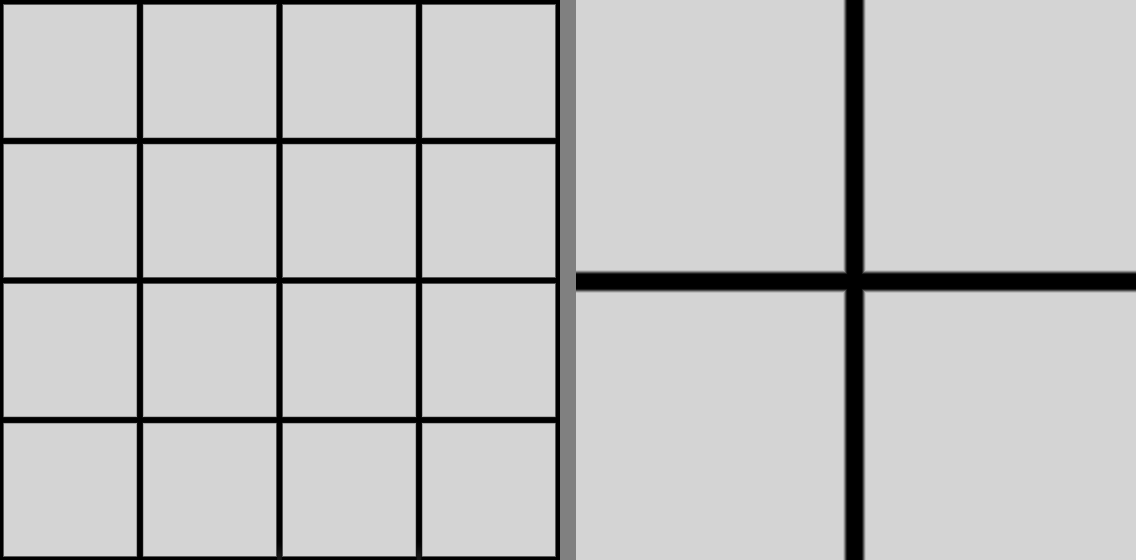
Left: the whole. Right: its middle third, enlarged.
This pattern is drawn by a Shadertoy shader. Its source:

```glsl
// Four by four pale grey square tiles divided by straight black lines.
// Distance to the nearest line of a repeated grid gives a soft-edged mask;
// two inner vertical lines fade slightly to charcoal at their lower ends.

// Distance on each axis to the nearest grid line, in canvas units
vec2 gridDistance(vec2 p, float spacing) {
    return abs(fract(p / spacing + 0.5) - 0.5) * spacing;
}

void mainImage(out vec4 fragColor, in vec2 fragCoord) {
    vec2 uv = fragCoord / iResolution.xy;
    float spacing = 0.24915;
    vec2 p = uv - 0.0008;
    vec2 lineDist = gridDistance(p, spacing);

    // Tile mask with softened edges
    float soft = max(0.0016, 0.75 / min(iResolution.x, iResolution.y));
    float tile = smoothstep(-soft, soft, min(lineDist.x, lineDist.y) - 0.0056);

    // Faint wear at the foot of the second and third inner lines
    float column = floor(p.x / spacing + 0.5);
    float worn = step(1.5, column) * step(column, 3.5);
    float wear = worn * (1.0 - smoothstep(0.0, 0.035, uv.y))
               * (1.0 - smoothstep(0.003, 0.0055, lineDist.x));

    vec3 lineColor = vec3(0.09 * wear);
    fragColor = vec4(mix(lineColor, vec3(0.832), tile), 1.0);
}
```
